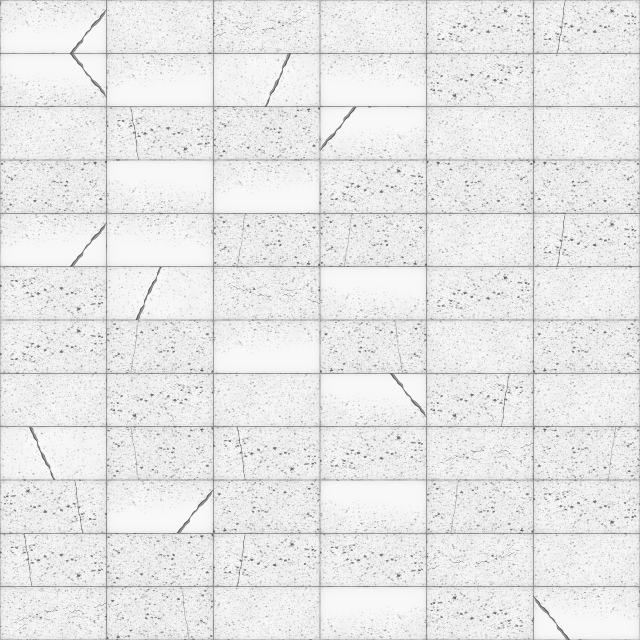
A three.js fragment shader for this texture:

```glsl
varying vec2 vUv;

const vec2 TILES = vec2(6.0, 12.0);
const vec2 TILE_SIZE = vec2(2.0, 1.0);   // tile height is one unit
const float SOFT = 0.011;                // edge smoothing, in tile heights
const float JOINT_HALF_WIDTH = 0.006;
const float CRACK_HALF_WIDTH = 0.022;
const float HAIRLINE_HALF_WIDTH = 0.006;
const float HAIRLINE_SHARE = 0.42;
const vec3 STONE = vec3(0.972);
const vec3 JOINT = vec3(0.40);
const vec3 CRACK_EDGE = vec3(0.26);
const vec3 CRACK_FILL = vec3(0.55);
const vec3 PIT = vec3(0.22);

float hash(vec2 p) {
  vec3 q = fract(vec3(p.xyx) * 0.1031);
  q += dot(q, q.yzx + 33.33);
  return fract((q.x + q.y) * q.z);
}

float waves(vec2 p) {
  return 0.5 * sin(p.x * 3.1 + 1.7 * sin(p.y * 2.3))
       + 0.3 * sin(p.x * 7.3 - p.y * 5.1 + 1.0)
       + 0.2 * sin(p.x * 17.0 + p.y * 13.0);
}

// Cellular specks: one random dot per cell, kept where amount allows
float specks(vec2 p, float density, float amount, float maxRadius, float seed) {
  vec2 q = p * density;
  vec2 base = floor(q);
  float soft = SOFT * density;
  float cover = 0.0;
  for (int j = -1; j <= 1; j++) {
    for (int i = -1; i <= 1; i++) {
      vec2 cell = base + vec2(float(i), float(j));
      vec2 key = cell + 20.0 + seed * 71.0;
      vec2 center = cell + vec2(hash(key), hash(key + 137.0));
      float size = hash(key + 251.0);
      float radius = maxRadius * mix(0.35, 1.0, size * size);
      float keep = clamp((amount - hash(key + 389.0)) * 8.0, 0.0, 1.0);
      float dist = length(q - center) * (1.0 + 0.2 * sin(q.x * 9.0 + q.y * 7.0));
      float spot = 1.0 - smoothstep(radius - soft, radius + soft, dist);
      cover = max(cover, spot * keep * mix(0.45, 1.0, size));
    }
  }
  return cover;
}

float stroke(float dist, float halfWidth) {
  return 1.0 - smoothstep(halfWidth - SOFT, halfWidth + SOFT, abs(dist));
}

// Signed distance to a jagged line through two points
float jaggedLine(vec2 p, vec2 a, vec2 b, float jag) {
  vec2 dir = normalize(b - a);
  float along = dot(p - a, dir);
  float wobble = sin(along * 9.0) + 0.6 * sin(along * 23.0 + 1.0) + 0.4 * sin(along * 47.0);
  return dot(p - a, vec2(-dir.y, dir.x)) + jag * wobble;
}

void main() {
  vec2 grid = vUv * TILES;
  vec2 id = floor(grid);
  vec2 cellUv = fract(grid);

  // Each tile picks a stone type and a mirrored orientation
  float pick = hash(id + 3.7);
  vec2 flip = step(0.5, vec2(hash(id + 41.3), hash(id + 87.9)));
  vec2 p = mix(cellUv, 1.0 - cellUv, flip) * TILE_SIZE;
  float split = step(pick, 0.07);
  float corner = step(pick, 0.17) - split;
  float halfClean = step(pick, 0.30) - split;
  float pale = step(pick, 0.46) - step(pick, 0.30);
  float dense = step(pick, 0.70) - step(pick, 0.46);
  float pitted = step(pick, 0.88) - step(pick, 0.70);
  float veined = step(0.88, pick);
  float seed = halfClean + 2.0 * pale + 3.0 * dense + 4.0 * pitted + 5.0 * veined;

  // Sloping strata steer the grain and pits
  float strata = 0.5 + 0.5 * sin(p.y * 23.0 - p.x * 3.2 + 2.0 * waves(p * 0.8 + seed));
  float bandY = 0.50 + 0.14 * sin(p.x * 2.4 + 0.6) + 0.05 * waves(p * 1.5);
  float band = exp(-pow((p.y - bandY) / 0.22, 2.0));
  float fade = mix(1.0, smoothstep(0.15, 0.80, p.y - 0.10 * p.x + 0.04 * waves(p * 2.0)), halfClean);
  float grain = fade * (0.58 + 0.26 * dense + 0.08 * (pitted + veined) - 0.30 * split);
  float pits = 0.03 * pale + halfClean * fade * 0.16 + dense * (0.10 + 0.30 * strata)
             + pitted * (0.05 + 0.55 * band * strata) + veined * (0.05 + 0.32 * strata * band);

  // Stone tone and specks
  vec3 color = STONE - 0.012 * waves(p * 1.3 + seed) * fade - 0.024 * grain;
  float fine = specks(p, 36.0, grain, 0.50, seed);
  float medium = specks(p * vec2(0.85, 1.0), 23.0, grain * 0.52, 0.36, seed + 7.0);
  float coarse = specks(p * vec2(0.75, 1.0), 15.0, pits, 0.30 + 0.10 * pitted, seed + 13.0);
  color = mix(color, PIT, 0.15 * fine);
  color = mix(color, PIT, 0.36 * medium);
  color = mix(color, PIT, 0.72 * coarse);

  // Broken veins, frayed into short dashes
  float fray = 0.012 * sin(p.x * 31.0) + 0.008 * sin(p.x * 67.0 + 2.0);
  float veinY = 0.30 + 0.20 * p.x + 0.06 * sin(p.x * 4.0) + fray;
  float broken = smoothstep(-0.5, 0.4, sin(p.x * 13.0) + 0.7 * sin(p.x * 41.0));
  float vein = stroke(p.y - veinY, 0.006) + 0.6 * stroke(p.y - veinY - 0.13 - 0.03 * sin(p.x * 8.0), 0.004);
  vein += 0.9 * pitted * stroke(p.y - bandY + 0.16 + fray, 0.005);
  color = mix(color, PIT, 0.5 * clamp(vein * broken * (veined + 0.4 * pitted), 0.0, 1.0));

  // Wide cracks across the middle or a corner
  float middleCrack = jaggedLine(p, vec2(0.56, 0.0), vec2(1.02, 1.0), 0.008);
  float cornerCrack = jaggedLine(p, vec2(1.33, 0.0), vec2(2.0, 0.82), 0.008);
  float crackDist = mix(middleCrack, cornerCrack, corner);
  float crackWidth = CRACK_HALF_WIDTH * (0.85 + 0.35 * sin(p.y * 13.0) + 0.25 * sin(p.y * 37.0));
  float crack = stroke(crackDist, crackWidth) * (split + corner);
  vec3 crackColor = mix(CRACK_EDGE, CRACK_FILL, stroke(crackDist + 0.008, crackWidth * 0.45));
  color = mix(color, crackColor, 0.85 * crack);

  // Thin upright hairlines on some rough tiles
  float hairline = jaggedLine(p, vec2(1.54, 0.0), vec2(1.40, 1.0), 0.007);
  float hasHairline = step(hash(id + 171.1), HAIRLINE_SHARE) * (pitted + 0.6 * dense);
  color = mix(color, CRACK_EDGE, 0.65 * hasHairline * stroke(hairline, HAIRLINE_HALF_WIDTH));

  // Shaded rims and chipped joints
  vec2 edge = min(cellUv, 1.0 - cellUv) * TILE_SIZE;
  float rim = min(edge.x, edge.y);
  color *= 1.0 - 0.07 * exp(-rim * 24.0) - 0.10 * exp(-length(edge) * 18.0);
  float chips = 0.002 * waves(grid * TILE_SIZE * 3.0) + 0.009 * specks(grid * TILE_SIZE, 12.0, 0.25, 0.35, 9.0);
  color = mix(color, JOINT, 0.86 * stroke(rim, JOINT_HALF_WIDTH + chips));

  gl_FragColor = vec4(clamp(color, 0.0, 1.0), 1.0);
}
```
